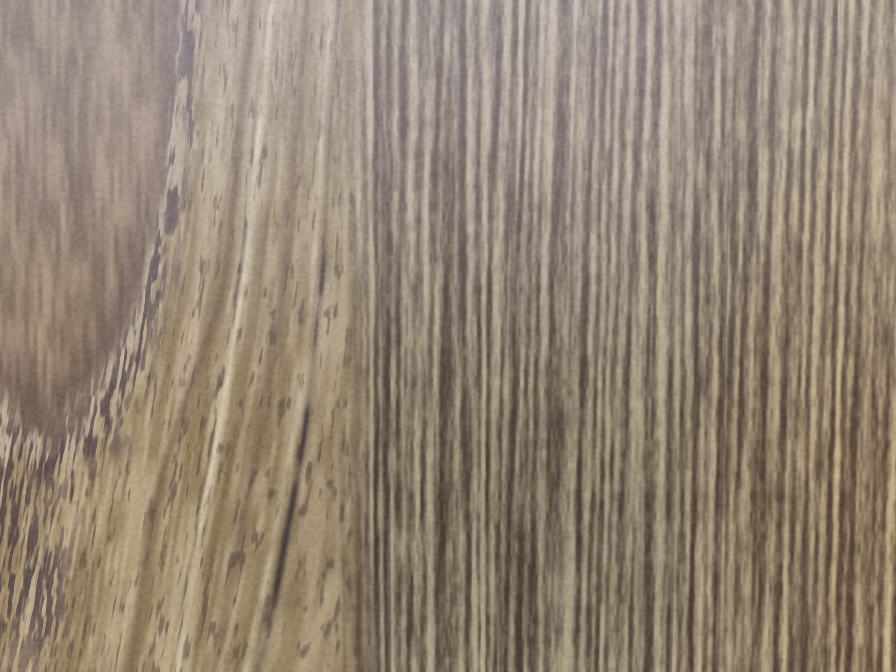
This texture is drawn by a WebGL 1 fragment shader. Its source:

```glsl
precision highp float;
uniform vec2 u_resolution;

float hash(vec2 p) {
  vec3 q = fract(p.xyx * vec3(0.1031, 0.1030, 0.0973));
  q += dot(q, q.yzx + 33.33);
  return fract((q.x + q.y) * q.z);
}

float noise(vec2 p) {
  vec2 i = floor(p);
  vec2 f = fract(p);
  f = f * f * (3.0 - 2.0 * f);
  return mix(mix(hash(i), hash(i + vec2(1.0, 0.0)), f.x),
             mix(hash(i + vec2(0.0, 1.0)), hash(i + 1.0), f.x), f.y);
}

float fbm(vec2 p) {
  float sum = 0.0;
  float amp = 0.5;
  for (int i = 0; i < 4; i++) {
    sum += amp * noise(p);
    p = p * 2.03 + 17.1;
    amp *= 0.5;
  }
  return sum / 0.9375;
}

float streak(float d, float width) {
  return exp(-d * d / (width * width));
}

// Short thin dark pores stretched along the grain
float pores(vec2 g, float threshold) {
  float n = 0.7 * noise(g * vec2(210.0, 30.0)) + 0.3 * noise(g * vec2(330.0, 75.0) + 9.0);
  return smoothstep(threshold, threshold + 0.25, n);
}

// Straight, tightly striped grain with a nearly regular spacing
vec3 stripedWood(vec2 g) {
  float drift = 1.5 * noise(vec2(g.x * 17.0, g.y * 0.7)) + 0.25 * noise(vec2(g.x * 50.0, g.y * 7.0));
  float wave = 0.5 + 0.5 * sin(6.2832 * (g.x * 46.0 + drift));
  float wide = noise(vec2(g.x * 22.0, g.y * 0.9));
  float lines = noise(vec2(g.x * 125.0, g.y * 2.2) + 5.0);
  float fine = noise(vec2(g.x * 190.0, g.y * 16.0) + 31.0);
  float fibre = noise(vec2(g.x * 250.0, g.y * 65.0) + 71.0);
  float tone = 0.26 * wave + 0.10 * wide + 0.26 * lines + 0.22 * fine + 0.16 * fibre;
  vec3 col = mix(vec3(0.315, 0.255, 0.20), vec3(0.715, 0.66, 0.535), smoothstep(0.18, 0.80, tone));
  float groove = smoothstep(0.72, 0.95, noise(vec2(g.x * 100.0, g.y * 1.5) + 53.0));
  return mix(col, vec3(0.29, 0.235, 0.20), 0.5 * groove);
}

// Pale sapwood with leaning growth lines
vec3 paleWood(vec2 g, float t) {
  float soft = 0.6 * fbm(vec2(g.x * 35.0, g.y * 2.0)) + 0.4 * noise(vec2(g.x * 170.0, g.y * 18.0));
  vec3 col = mix(vec3(0.53, 0.455, 0.32), vec3(0.70, 0.63, 0.50), smoothstep(0.2, 0.8, soft));
  float u = g.x + 0.008 * (noise(vec2(g.y * 5.0, 3.0)) - 0.5);
  float growth = 0.6 * streak(u - 0.375 + 0.045 * smoothstep(0.4, 0.75, t), 0.008);
  growth += 0.5 * streak(u - 0.454, 0.007) + 0.3 * streak(u - 0.425, 0.004);
  col = mix(col, vec3(0.39, 0.31, 0.23), growth);
  col = mix(col, vec3(0.37, 0.30, 0.24), 0.65 * pores(g, 0.60));
  float ragged = noise(vec2(g.x * 90.0, g.y * 32.0));
  float pale = streak(u - 0.402, 0.0045) + 0.7 * streak(u - 0.490, 0.004);
  col = mix(col, vec3(0.84, 0.80, 0.68), pale * (0.25 + 0.65 * ragged));
  float broken = smoothstep(0.15, 0.5, noise(vec2(g.y * 17.0, 8.0)));
  float crack = streak(u - 0.501, 0.0038) * (0.35 + 0.65 * broken);
  crack += 0.6 * streak(u - 0.395, 0.003) * smoothstep(0.45, 0.7, ragged);
  return mix(col, vec3(0.23, 0.19, 0.18), min(crack, 1.0) * (0.35 + 0.5 * smoothstep(0.15, 0.4, t)));
}

// Smooth brown heartwood
vec3 heartWood(vec2 p, float rim) {
  float soft = 0.65 * fbm(vec2(p.x * 25.0 + p.y * 3.0, p.y * 4.0)) + 0.35 * noise(p * vec2(150.0, 22.0));
  vec3 col = mix(vec3(0.41, 0.335, 0.255), vec3(0.62, 0.53, 0.41), smoothstep(0.2, 0.8, soft));
  return mix(col, vec3(0.35, 0.285, 0.26), 0.55 * smoothstep(0.80, 1.0, rim));
}

void main() {
  vec2 p = gl_FragCoord.xy / u_resolution.y;
  float t = 1.0 - p.y;

  // Grain coordinates lean on the left and straighten on the right
  float bend = 1.0 - smoothstep(0.30, 0.62, p.x);
  float sway = 0.006 * (noise(vec2(p.x * 4.0, p.y * 3.0)) - 0.5);
  vec2 grain = vec2(p.x + bend * (0.08 * t + 0.06 * t * t) + 0.025 * t * (1.0 - bend) + sway, p.y);

  // Stripes stay upright up to the seam
  vec2 upright = vec2(p.x + 0.025 * t * smoothstep(0.5, 0.9, p.x) + sway, p.y);
  float seam = p.x + 0.04 * (noise(vec2(p.x * 90.0, p.y * 4.0)) - 0.5);
  vec3 col = mix(paleWood(grain, t), stripedWood(upright), smoothstep(0.49, 0.57, seam));

  // Heartwood oval with a ragged rim and pore clusters below it
  float rim = length(vec2((p.x - 0.06) / 0.21, (t + 0.1) / 0.73));
  rim += 0.07 * (noise(vec2(p.x * 110.0, p.y * 24.0)) - 0.5);
  float patchy = smoothstep(0.3, 0.6, noise(p * vec2(14.0, 7.0) + 4.0));
  float below = smoothstep(0.55, 0.68, t) * (1.0 - smoothstep(0.06, 0.19, p.x)) * (0.5 + 0.5 * patchy);
  float cluster = max(below, streak(rim - 1.08, 0.10));
  col = mix(col, vec3(0.72, 0.67, 0.60), 0.5 * streak(rim - 1.04, 0.05));
  col = mix(col, vec3(0.31, 0.25, 0.24), 0.85 * cluster * pores(grain + 2.0, 0.40));
  col = mix(heartWood(p, rim), col, smoothstep(0.96, 1.04, rim));

  // Light: cool sheen above, shade in the lower middle, warm right side
  float sheen = smoothstep(0.25, 1.05, p.y) * (1.0 - 0.25 * smoothstep(0.8, 1.33, p.x));
  col = mix(col, vec3(0.73, 0.715, 0.76), 0.42 * sheen);
  vec2 fromShade = (p - vec2(0.78, 0.20)) * vec2(2.4, 2.4);
  col *= 1.08 - 0.17 * exp(-dot(fromShade, fromShade));
  col *= mix(vec3(1.0), vec3(1.02, 0.99, 0.92), smoothstep(0.9, 1.33, p.x) * (1.0 - 0.6 * sheen));
  col += vec3(0.0, 0.004, 0.022) + 0.05 * (noise(p * 230.0) - 0.5);
  gl_FragColor = vec4(clamp(col, 0.0, 1.0), 1.0);
}
```
